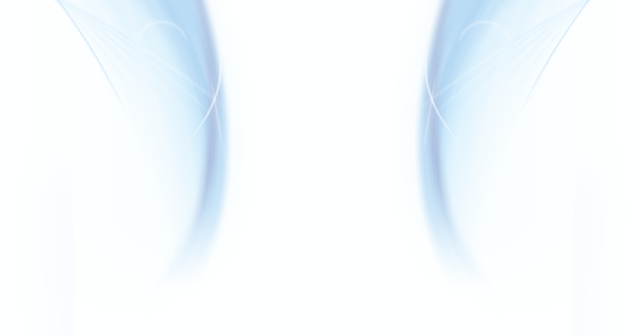
Write a Shadertoy shader that draws this background.

```glsl
// Two mirrored, translucent blue wings of silk curving down a white field.
// Each wing is a band between analytic curves, shaded with stretched noise
// and crossed by thin Gaussian filaments.

#define AXIS 0.505
#define BAND_STRENGTH 0.95
#define VEIL_STRENGTH 0.72
#define STREAK_AMOUNT 0.32
#define FAN_LINES 6

const vec3 WHITE = vec3(0.995, 1.0, 1.0);
const vec3 PALE  = vec3(0.79, 0.915, 0.985);
const vec3 BLUE  = vec3(0.69, 0.835, 0.95);
const vec3 MAUVE = vec3(0.68, 0.735, 0.86);

float hash(vec2 p) {
    return fract(sin(dot(p, vec2(127.1, 311.7))) * 43758.5453);
}

float noise(vec2 p) {
    vec2 i = floor(p), f = fract(p);
    f = f * f * (3.0 - 2.0 * f);
    return mix(mix(hash(i), hash(i + vec2(1, 0)), f.x),
               mix(hash(i + vec2(0, 1)), hash(i + vec2(1, 1)), f.x), f.y);
}

float gauss(float d, float width) {
    return exp(-d * d / (width * width));
}

// Edge of the wing that faces the centre; t runs from top to bottom
float innerEdge(float t) {
    float low = max(t - 0.6, 0.0);
    return 0.282 + 0.40 * (t - 0.43) * (t - 0.43) + 0.4 * low * low;
}

// Far edge of the thin veil
float outerEdge(float t) {
    return 0.79 - 0.75 * t + 0.45 * t * t;
}

void mainImage(out vec4 fragColor, in vec2 fragCoord) {
    float x = abs(fragCoord.x - AXIS * iResolution.x) / iResolution.y;
    float t = 1.0 - fragCoord.y / iResolution.y;
    float px = 1.0 / iResolution.y;

    float s = x - innerEdge(t);
    float bandWidth = 0.075 + 0.47 * (t - 0.5) * (t - 0.5);
    float u = s / bandWidth;
    float outer = outerEdge(t);

    // Fibres follow the curve of the wing
    float fibres = 0.6 * noise(vec2(u * 7.0 + t, t * 2.5))
                 + 0.4 * noise(vec2(u * 19.0 - t * 2.0, t * 4.0 + 7.0));
    float wisps = 0.6 * noise(vec2(s * 22.0 + t * 3.0, t * 3.0 + 20.0))
                + 0.4 * noise(vec2(s * 60.0 + t * 9.0, t * 4.0 + 40.0));

    vec3 col = WHITE;

    // Faint haze outside the wing and along its inner side
    float farEdge = 0.74 + 0.12 * pow(max(1.0 - t, 0.0), 3.0);
    float haze = 0.08 * smoothstep(farEdge - 0.01, farEdge + 0.01, x)
               * smoothstep(0.40, 0.62, t) * (1.0 - smoothstep(0.74, 0.92, x));
    haze += 0.09 * smoothstep(-0.09, 0.0, s) * (1.0 - smoothstep(0.0, 0.05, s))
          * (1.0 - smoothstep(0.5, 0.9, t));
    haze += 0.07 * (1.0 - smoothstep(0.4, 0.95, x)) * smoothstep(0.0, 0.1, s)
          * (1.0 - smoothstep(0.6, 1.0, t));
    col = mix(col, PALE, haze);

    // Veil: strongest beside the band, thinning to the outer edge
    float q = clamp((s - 0.8 * bandWidth) / (outer - innerEdge(t) - 0.8 * bandWidth), 0.0, 1.0);
    float veil = VEIL_STRENGTH * pow(1.0 - q, 1.5) + 0.10 * (1.0 - t);
    veil *= smoothstep(-0.015, 0.04, s);
    veil *= 1.0 - smoothstep(-0.012, 0.008, x - outer);
    veil *= 1.0 - smoothstep(0.38, 0.93, t + 0.12 * (wisps - 0.5));
    col = mix(col, PALE, veil * (0.65 + 0.7 * wisps));

    // Saturated band
    float band = smoothstep(-0.016, 0.025, s) * (1.0 - smoothstep(0.65, 1.2, u));
    band *= 1.0 - smoothstep(0.45, 0.90, t + 0.10 * (fibres - 0.5));
    float shade = 1.0 - STREAK_AMOUNT + 2.0 * STREAK_AMOUNT * (fibres - 0.35);
    col = mix(col, BLUE, clamp(band * BAND_STRENGTH * shade, 0.0, 1.0));

    // Mauve fold inside the band
    float fold = gauss(s - 0.012 - 0.085 * t, 0.018) * (1.0 - smoothstep(0.45, 0.75, t));
    col = mix(col, MAUVE, fold * (0.45 + 0.45 * fibres));

    // Fan of filaments from the upper outer corner
    float fan = 0.0;
    for (int i = 0; i < FAN_LINES; i++) {
        float k = float(i) / float(FAN_LINES - 1);
        float path = 0.80 - 0.03 * k - mix(0.85, 1.75, k) * t + 0.8 * t * t;
        fan += gauss(x - path, max(0.004 + 0.006 * hash(vec2(k, 3.0)), px)) * (0.4 + 0.5 * k);
    }
    fan *= 1.0 - smoothstep(0.18, 0.42, t);
    col = mix(col, mix(PALE, WHITE, smoothstep(0.60, 0.50, x)), 0.28 * min(fan, 1.0));

    // Outline of the veil
    float rim = gauss(x - outer, max(0.0025, px)) * (1.0 - smoothstep(0.15, 0.40, t));
    col = mix(col, BLUE, 0.42 * rim);

    // Bright crossing threads and a small arc
    float thread = gauss(x - 0.305 - 2.0 * (t - 0.20) * (t - 0.20), 0.0035)
                 * smoothstep(0.10, 0.22, t) * (1.0 - smoothstep(0.32, 0.46, t));
    thread += 0.5 * gauss(x - 0.335 + 0.16 * (t - 0.22), 0.004)
            * smoothstep(0.20, 0.30, t) * (1.0 - smoothstep(0.35, 0.50, t));
    vec2 arc = vec2(x - 0.48, t - 0.14);
    thread += 0.45 * gauss(length(arc) - 0.075, 0.005) * smoothstep(0.0, -0.05, arc.y);
    col = mix(col, WHITE, 0.65 * min(thread, 1.0));

    fragColor = vec4(col, 1.0);
}
```
